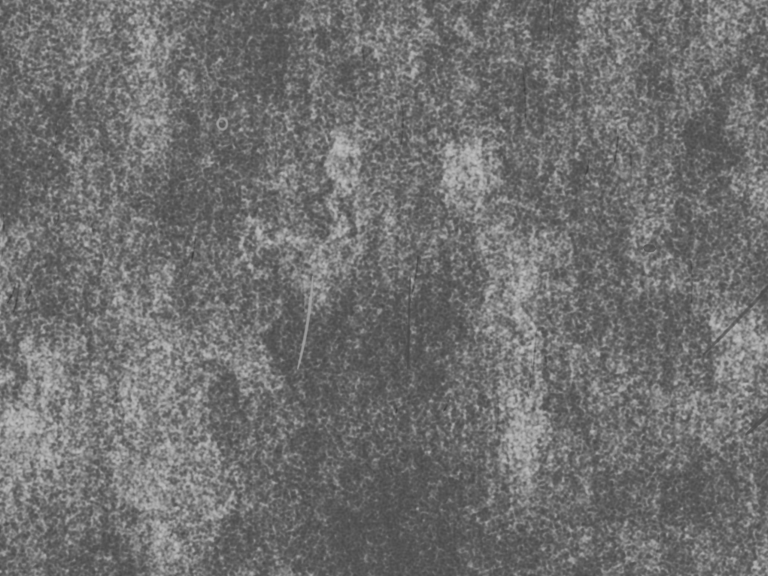
A Shadertoy shader for this texture:

```glsl
// Weathered grey metal sheet: flaking pale paint, vertical wear and scratches.

const float DARK_METAL = 0.31;
const float PAINT_RANGE = 0.44;

// Soft patches as centre.xy, radius.xy
const vec4 PALE[11] = vec4[11](
    vec4(0.25, 0.39, 0.06, 0.12), vec4(0.27, 0.20, 0.10, 0.16),
    vec4(0.07, 0.27, 0.08, 0.15), vec4(0.82, 0.71, 0.06, 0.07),
    vec4(0.88, 0.52, 0.08, 0.12), vec4(0.49, 0.58, 0.07, 0.014),
    vec4(0.92, 0.24, 0.05, 0.11), vec4(1.29, 0.40, 0.06, 0.10),
    vec4(0.59, 0.71, 0.02, 0.07), vec4(0.705, 0.89, 0.014, 0.04),
    vec4(0.46, 0.35, 0.05, 0.04));
const vec4 BARE[6] = vec4[6](
    vec4(0.64, 0.27, 0.13, 0.24), vec4(0.60, 0.05, 0.30, 0.07),
    vec4(0.94, 0.99, 0.07, 0.05), vec4(0.88, 0.87, 0.05, 0.07),
    vec4(1.23, 0.67, 0.06, 0.12), vec4(0.78, 0.48, 0.06, 0.10));

vec2 hash2(vec2 p) {
    vec3 q = fract(p.xyx * vec3(0.1031, 0.1030, 0.0973));
    q += dot(q, q.yzx + 33.33);
    return fract((q.xx + q.yz) * q.zy);
}

float cornerSlope(vec2 cell, vec2 offset) {
    return dot(hash2(cell) * 2.0 - 1.0, offset);
}

float gradientNoise(vec2 p) {
    vec2 i = floor(p), f = p - i;
    vec2 u = f * f * f * (f * (f * 6.0 - 15.0) + 10.0);
    vec2 e = vec2(0.0, 1.0);
    float low = mix(cornerSlope(i, f), cornerSlope(i + e.yx, f - e.yx), u.x);
    float high = mix(cornerSlope(i + e.xy, f - e.xy), cornerSlope(i + 1.0, f - 1.0), u.x);
    return mix(low, high, u.y);
}

mat2 rotation(float angle) {
    float c = cos(angle), s = sin(angle);
    return mat2(c, s, -s, c);
}

float softPatch(vec2 p, vec4 shape) {
    vec2 d = (p - shape.xy) / shape.zw;
    return exp(-dot(d, d) * dot(d, d));
}

// Tapered line from a to b, bowed sideways by bend
float stroke(vec2 p, vec2 a, vec2 b, float width, float bend, float soft) {
    vec2 ab = b - a;
    float h = clamp(dot(p - a, ab) / dot(ab, ab), 0.0, 1.0);
    float taper = 4.0 * h * (1.0 - h);
    float d = length(p - a - ab * h - vec2(bend * taper, 0.0));
    float w = width * (0.3 + 0.7 * sqrt(taper));
    return 1.0 - smoothstep(w - soft, w + soft, d);
}

// Broad paint cover with vertical streaks
float paintCover(vec2 p) {
    vec2 warp = vec2(gradientNoise(p * vec2(24.0, 17.0) + 3.7),
                     gradientNoise(p * vec2(21.0, 13.0) + 61.3));
    vec2 q = p + 0.07 * warp;
    float cover = 1.5 * gradientNoise(p * vec2(5.0, 3.2) + 11.4)
                + 1.5 * gradientNoise(q * vec2(17.0, 8.0) + 27.2)
                + 1.4 * gradientNoise(q * vec2(46.0, 15.0) + 5.6)
                + 0.9 * gradientNoise(p * vec2(75.0, 5.0) + 40.8);
    for (int i = 0; i < 11; i++) cover += 1.25 * softPatch(q, PALE[i]);
    for (int i = 0; i < 6; i++) cover -= 0.95 * softPatch(q, BARE[i]);
    return cover;
}

// Fine flakes in several sizes
float speckle(vec2 p) {
    return 2.2 * gradientNoise(rotation(0.5) * p * 165.0 + 8.3)
         + 2.2 * gradientNoise(rotation(1.1) * p * 105.0 + 19.1)
         + 1.5 * gradientNoise(rotation(0.2) * p * 58.0 + 73.5);
}

// Scattered short, nearly upright scratches
float uprightScratches(vec2 p, float aspect, float soft) {
    float mark = 0.0;
    for (int i = 0; i < 44; i++) {
        vec2 place = hash2(vec2(float(i) * 3.1 + 2.0, 17.3));
        vec2 form = hash2(vec2(float(i) * 5.7 + 9.0, 41.9));
        vec2 start = place * vec2(aspect, 1.0);
        vec2 reach = vec2((form.y - 0.4) * 0.025, 0.02 + 0.11 * form.x * form.x);
        float line = stroke(p, start, start + reach, 0.0016, 0.002, soft);
        mark = max(mark, line * (0.4 + 0.6 * form.y));
    }
    return mark;
}

void mainImage(out vec4 fragColor, in vec2 fragCoord) {
    vec2 p = fragCoord / iResolution.y;
    float aspect = iResolution.x / iResolution.y;
    float soft = max(1.0 / iResolution.y, 0.0012);

    // Paint breaks up into flakes where cover is thin
    float paint = paintCover(p) + speckle(p) - 0.12;
    float tone = DARK_METAL + PAINT_RANGE / (1.0 + exp(0.98 - 1.2 * paint));
    tone += 0.07 * gradientNoise(p * 190.0 + 90.4);

    // Dark scratches, broken by wear
    float worn = 0.75 + 0.8 * gradientNoise(p * vec2(60.0, 40.0));
    tone -= 0.13 * worn * uprightScratches(p, aspect, soft);
    float gouge = stroke(p, vec2(0.708, 0.36), vec2(0.712, 0.52), 0.002, 0.0, soft);
    gouge = max(gouge, stroke(p, vec2(1.222, 0.385), vec2(1.40, 0.575), 0.0035, 0.003, soft));
    gouge = max(gouge, stroke(p, vec2(1.295, 0.245), vec2(1.38, 0.325), 0.004, 0.0, soft));
    gouge = max(gouge, stroke(p, vec2(1.118, 0.57), vec2(1.137, 0.568), 0.007, 0.0, soft));
    tone = mix(tone, 0.28, 0.7 * gouge);

    // Pale scrape and a small ring
    float scrape = stroke(p, vec2(0.517, 0.36), vec2(0.543, 0.52), 0.0026, 0.004, soft);
    float ringGap = abs(length((p - vec2(0.386, 0.785)) * vec2(1.0, 0.85)) - 0.008);
    scrape = max(scrape, 1.0 - smoothstep(0.002 - soft, 0.002 + soft, ringGap));
    tone = mix(tone, 0.66, 0.8 * scrape);

    fragColor = vec4(vec3(clamp(tone, 0.24, 0.76)), 1.0);
}
```
